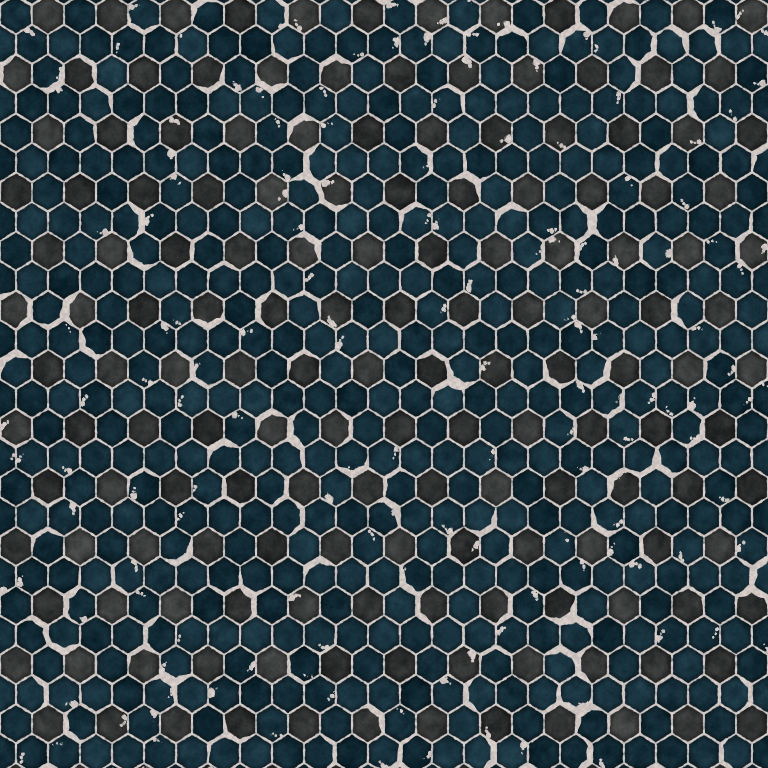
Give the GLSL for this pattern, as a Shadertoy shader.

```glsl
const float COLUMNS = 24.0;
const float ROWS = 26.0;
const vec2 LATTICE = vec2(1.0, 1.7320508);

const vec3 BLUE_DEEP = vec3(0.025, 0.105, 0.140);
const vec3 BLUE_PALE = vec3(0.125, 0.235, 0.285);
const vec3 GREY_DEEP = vec3(0.110, 0.118, 0.120);
const vec3 GREY_PALE = vec3(0.275, 0.282, 0.280);
const vec3 GROUT = vec3(0.815, 0.780, 0.765);

float hash(vec2 p) {
    vec3 q = fract(p.xyx * vec3(0.1031, 0.1030, 0.0973));
    q += dot(q, q.yzx + 33.33);
    return fract((q.x + q.y) * q.z);
}

float noise(vec2 p) {
    vec2 i = floor(p), f = fract(p);
    f = f * f * (3.0 - 2.0 * f);
    vec2 e = vec2(0.0, 1.0);
    return mix(mix(hash(i), hash(i + e.yx), f.x),
               mix(hash(i + e.xy), hash(i + e.yy), f.x), f.y);
}

// Layered noise, normalised around one half
float fbm(vec2 p) {
    float sum = 0.0, weight = 0.5;
    for (int i = 0; i < 4; i++) {
        sum += weight * noise(p);
        p = mat2(1.6, 1.2, -1.2, 1.6) * p + 7.3;
        weight *= 0.5;
    }
    return sum / 0.9375;
}

vec2 direction(float turn) {
    float angle = 6.2831853 * turn;
    return vec2(cos(angle), sin(angle));
}

// Nearest hexagon: xy is the local position, zw the lattice index
vec4 hexCell(vec2 p) {
    vec2 q = p / LATTICE - vec2(0.5, 0.25);
    vec2 even = floor(q + 0.5);
    vec2 odd = floor(q) + 0.5;
    vec2 a = (q - even) * LATTICE;
    vec2 b = (q - odd) * LATTICE;
    return dot(a, a) < dot(b, b) ? vec4(a, even) : vec4(b, odd);
}

// Distance inwards from the hexagon's side
float hexInset(vec2 p) {
    p = abs(p);
    return 0.5 - max(p.x, dot(p, vec2(0.5, 0.8660254)));
}

// Grout reaches further in on the worn side of some tiles
float groutReach(vec2 local, vec2 seed, float rough) {
    float worn = smoothstep(0.68, 1.0, hash(seed + 11.0)) * 0.15;
    float side = dot(direction(hash(seed + 23.0)), normalize(local + 1e-4));
    return 0.031 + worn * smoothstep(0.1, 0.9, side) + (rough - 0.5) * 0.045;
}

// One large chip and smaller flakes beside it, near the tile's rim
float chipDistance(vec2 local, vec2 seed, float rough) {
    float nearest = 1.0;
    if (hash(seed + 37.0) > 0.24) return nearest;
    float turn = hash(seed + 41.0);
    for (int i = 0; i < 3; i++) {
        float k = float(i);
        vec2 centre = direction(turn + k * 0.045) * (0.44 - 0.07 * k);
        float size = mix(0.035, 0.13, hash(seed + 53.0 + k)) / (1.0 + 0.9 * k);
        nearest = min(nearest, length(local - centre) - size);
    }
    return nearest + (rough - 0.5) * 0.16;
}

// Mottled glaze, darker towards the rim
vec3 glaze(vec2 p, vec2 seed, float inset, bool grey) {
    float cloud = fbm(p * 3.0 + seed * 5.0) - 0.5;
    float grain = noise(p * 18.0) - 0.5;
    float tone = 0.28 + 0.48 * hash(seed) + 0.9 * cloud + 0.18 * grain;
    tone = clamp(tone, 0.0, 1.15);
    vec3 colour = grey ? mix(GREY_DEEP, GREY_PALE, tone)
                       : mix(BLUE_DEEP, BLUE_PALE, tone);
    return colour * mix(0.72, 1.06, smoothstep(0.02, 0.22, inset));
}

void mainImage(out vec4 fragColor, in vec2 fragCoord) {
    vec2 uv = fragCoord / iResolution.xy;
    vec2 p = vec2(uv.x, 1.0 - uv.y) * vec2(COLUMNS, ROWS * 0.5 * LATTICE.y);
    float pixel = COLUMNS / iResolution.x;

    vec4 cell = hexCell(p);
    vec2 seed = cell.zw * 2.0 + 80.0;
    bool evenRow = fract(cell.z) < 0.25;
    bool grey = evenRow && mod(cell.z + cell.w, 2.0) > 0.5;

    float rough = fbm(p * 9.0);
    float inset = hexInset(cell.xy);
    vec3 colour = glaze(p, seed, inset, grey);

    // Grout and chips share the pale mineral colour
    float soft = max(0.022, 0.6 * pixel);
    float line = inset - groutReach(cell.xy, seed, rough);
    float chip = chipDistance(cell.xy, seed, fbm(p * 7.0 + 31.0));
    float cover = 1.0 - smoothstep(-soft, soft, min(line, chip));
    vec3 mineral = GROUT * (0.93 + 0.14 * noise(p * 14.0 + 5.0));
    fragColor = vec4(mix(colour, mineral, cover), 1.0);
}
```
